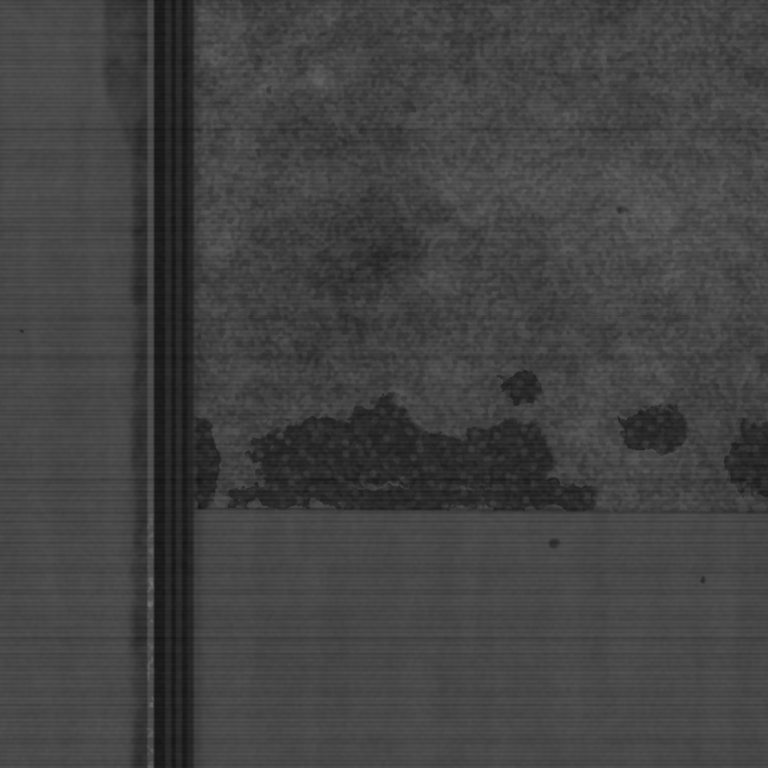
A Shadertoy shader for this texture:

```glsl
// Draws a worn grey metal panel: grooved vertical seam, rust stains above a ledge, fine scan lines.
const float LEFT_TONE = 0.285;
const float UPPER_TONE = 0.268;
const float LOWER_TONE = 0.283;
const float STAIN_TONE = 0.148;
const float LEDGE_Y = 0.337;
const float SEAM_END = 0.252;
const float SCAN_ROWS = 256.0;
const float SCAN_DEPTH = 0.026;
const float GRAIN_DEPTH = 0.075;

// Dark stains: centre, radii
const vec4 STAINS[11] = vec4[11](
    vec4(0.405, 0.408, 0.085, 0.046), vec4(0.490, 0.422, 0.062, 0.054),
    vec4(0.660, 0.404, 0.064, 0.050), vec4(0.676, 0.492, 0.030, 0.023),
    vec4(0.848, 0.444, 0.050, 0.030), vec4(0.990, 0.405, 0.046, 0.052),
    vec4(0.263, 0.395, 0.022, 0.062), vec4(0.530, 0.350, 0.100, 0.022),
    vec4(0.705, 0.354, 0.075, 0.023), vec4(0.570, 0.395, 0.060, 0.040),
    vec4(0.395, 0.360, 0.110, 0.018));

// Soft clouds of light and shade: centre, radius, gain
const vec4 CLOUDS[11] = vec4[11](
    vec4(0.345, 0.890, 0.018, 0.075), vec4(0.420, 0.896, 0.020, 0.060),
    vec4(0.400, 0.770, 0.026, 0.050), vec4(0.580, 0.630, 0.035, 0.050),
    vec4(0.285, 0.945, 0.045, 0.035), vec4(0.640, 0.780, 0.120, 0.030),
    vec4(0.880, 0.710, 0.160, 0.035), vec4(0.480, 0.690, 0.110, -0.050),
    vec4(0.430, 0.590, 0.120, -0.035), vec4(0.620, 0.960, 0.200, -0.018),
    vec4(0.275, 0.680, 0.050, 0.030));

// Small pits: centre, radius
const vec3 PITS[5] = vec3[5](vec3(0.915, 0.245, 0.006), vec3(0.811, 0.729, 0.009),
    vec3(0.027, 0.566, 0.004), vec3(0.350, 0.882, 0.006), vec3(0.722, 0.292, 0.010));

// Single dark scan rows
const float DARK_ROWS[5] = float[5](0.169, 0.375, 0.535, 0.585, 0.831);

float hash(vec2 p) {
    vec3 q = fract(vec3(p.xyx) * 0.1031);
    q += dot(q, q.yzx + 33.33);
    return fract((q.x + q.y) * q.z);
}

// Cellular noise: x = blended cell value, y = distance to nearest point
vec2 cellular(vec2 p) {
    vec2 cell = floor(p), f = p - cell;
    float sum = 0.0, weight = 0.0, nearest = 4.0;
    for (int j = -1; j <= 1; j++)
    for (int i = -1; i <= 1; i++) {
        vec2 o = vec2(i, j), id = cell + o;
        vec2 d = o + vec2(hash(id), hash(id + 57.0)) - f;
        float d2 = dot(d, d), w = exp(-5.0 * d2);
        sum += w * hash(id + 113.0);
        weight += w;
        nearest = min(nearest, d2);
    }
    return vec2(sum / weight, sqrt(nearest));
}

float fractal(vec2 p) {
    float sum = 0.0, gain = 0.5;
    for (int i = 0; i < 4; i++) {
        sum += gain * (cellular(p).x - 0.5);
        p = mat2(1.6, 1.2, -1.2, 1.6) * p + 7.3;
        gain *= 0.65;
    }
    return sum;
}

float band(float x, float a, float b, float soft) {
    return smoothstep(a - soft, a + soft, x) - smoothstep(b - soft, b + soft, x);
}

void mainImage(out vec4 fragColor, in vec2 fragCoord) {
    vec2 uv = fragCoord / iResolution.xy;
    float broad = fractal(uv * 9.0);
    float rough = fractal(uv * 34.0 + 20.0);
    float grain = cellular(uv * 190.0).x - 0.5;
    vec2 warp = vec2(rough, fractal(uv * 34.0 + 61.0));
    float upper = smoothstep(-0.003, 0.003, uv.y - LEDGE_Y + 0.006 * (uv.x - 0.4));
    float right = smoothstep(SEAM_END - 0.006, SEAM_END + 0.008, uv.x);

    // Base panels; the upper one is strongly mottled
    float tone = mix(LEFT_TONE, mix(LOWER_TONE, UPPER_TONE, upper), right);
    float mottle = mix(0.25, 1.0, upper * right);
    tone += mottle * (0.065 * broad + 0.085 * rough + GRAIN_DEPTH * grain);
    float streak = cellular(vec2(uv.x * 45.0, uv.y * 3.0)).x - 0.5;
    tone += 0.018 * streak * (1.0 - upper * right);

    for (int i = 0; i < CLOUDS.length(); i++) {
        vec2 d = (uv + 0.02 * warp - CLOUDS[i].xy) / CLOUDS[i].z;
        tone += CLOUDS[i].w * exp(-1.5 * dot(d, d)) * upper * right;
    }

    // Ragged stains with pale flecks
    float cover = -1.0;
    for (int i = 0; i < STAINS.length(); i++) {
        vec2 d = (uv + 0.035 * warp - STAINS[i].xy) / STAINS[i].zw;
        cover = max(cover, 1.0 - length(d));
    }
    float stain = smoothstep(-0.05, 0.12, cover + 0.55 * rough + 0.3 * broad) * upper * right;
    float fleck = 1.0 - smoothstep(0.12, 0.32, cellular(uv * 48.0).y);
    float stainTone = STAIN_TONE + 0.05 * grain + 0.05 * fleck + 0.07 * max(rough, 0.0);
    tone = mix(tone, stainTone, 0.92 * stain);

    // Ledge shadow and pits
    float ledge = exp(-pow((uv.y - LEDGE_Y + 0.006 * (uv.x - 0.4)) / 0.0025, 2.0));
    tone -= (0.055 + 0.06 * broad) * ledge * right;
    for (int i = 0; i < PITS.length(); i++) {
        float r = length(uv + 0.012 * warp - PITS[i].xy) / PITS[i].z;
        tone -= 0.10 * (1.0 - smoothstep(0.3, 1.0, r));
    }

    // Grime beside the seam, wider at the top
    float x = uv.x + 0.006 * rough;
    float grimeEdge = 0.172 - 0.036 * smoothstep(0.78, 0.90, uv.y);
    float grime = band(x, grimeEdge, 0.200, 0.007);
    tone -= grime * (0.055 + 0.10 * rough + 0.03 * smoothstep(0.170, 0.185, x));

    // Seam: dark channel, inner ribs and a bright worn ridge
    float channel = band(uv.x, 0.200, SEAM_END, 0.003);
    float ribs = band(uv.x, 0.215, 0.223, 0.002) + band(uv.x, 0.229, 0.237, 0.002)
               + 0.8 * band(uv.x, 0.244, 0.253, 0.003);
    tone = mix(tone, 0.105 + 0.06 * ribs + 0.02 * grain, channel);
    tone -= 0.035 * band(uv.x, SEAM_END, 0.262, 0.006);
    float ridge = band(uv.x, 0.192, 0.200, 0.002);
    float wear = max(grain, 0.0) * 0.25 * (1.0 - smoothstep(0.25, 0.40, uv.y));
    tone = mix(tone, 0.305 + 0.04 * streak + wear, ridge);

    // Scan lines
    float row = uv.y * SCAN_ROWS, id = floor(row);
    float jitter = mix(hash(vec2(id, 3.0)), hash(vec2(id + 1.0, 3.0)), smoothstep(0.0, 1.0, fract(row)));
    float lines = SCAN_DEPTH * (jitter - 0.5) + 0.012 * sin(uv.y * 1130.0);
    for (int i = 0; i < DARK_ROWS.length(); i++)
        lines -= 0.045 * exp(-pow((uv.y - DARK_ROWS[i]) / 0.0012, 2.0));
    tone += lines * mix(1.0, 0.6, channel);

    fragColor = vec4(vec3(clamp(tone, 0.0, 1.0)), 1.0);
}
```
